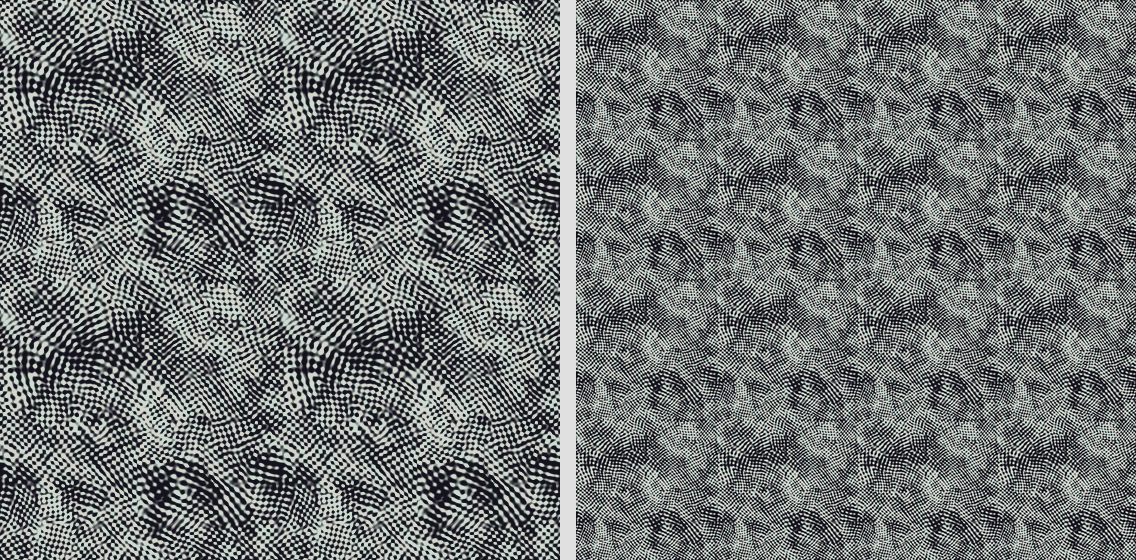
Left, the tile; right, the same tile 2 across and 2 down.
A Shadertoy shader for this pattern:

```glsl
// Reptile-like skin: fine checkered dots that merge into short slanted stripes.
// Each tile blends jittered patches of crossed waves, then adds cellular
// blotches, pale veins and dark creases; every field wraps at the tile edges.

const float TAU = 6.2831853;
const float TILES = 2.0;           // repeats across and down
const float PATCHES = 8.0;         // wave patches per tile side
const float REACH = 1.2;           // patch radius in patch cells
const float FINE_WAVES = 60.0;     // waves per tile where dots are small
const float COARSE_WAVES = 38.0;   // waves per tile where stripes are wide
const float STRIPE_CROSS = 0.42;   // strength of the second wave in stripes
const float SOFTNESS = 0.93;       // half width of the tone ramp
const float WARP = 0.007;
const float BROAD_TONE = 0.30;     // pale fine areas against dark coarse ones
const float BLOTCH = 1.25;         // blotches a few dots wide
const float GRAIN = 1.1;           // uneven single dots
const float VEIN = 0.75;
const vec3 INK = vec3(0.08, 0.07, 0.11);
const vec3 COOL_SHADE = vec3(0.20, 0.22, 0.22);
const vec3 VIOLET_SHADE = vec3(0.25, 0.23, 0.29);
const vec3 MIDTONE = vec3(0.42, 0.44, 0.44);
const vec3 COOL_LIGHT = vec3(0.80, 0.86, 0.82);
const vec3 WARM_LIGHT = vec3(0.83, 0.84, 0.79);

vec3 hash3(vec2 p) {
    vec3 q = fract(p.xyx * vec3(0.1031, 0.1030, 0.0973) + 0.137);
    q += dot(q, q.yxz + 33.33);
    return fract((q.xxy + q.yzz) * q.zyx);
}

// Layered sines with whole frequencies, so they wrap on the unit tile.
float drift(vec2 p, float seed) {
    float a = sin(TAU * (p.x + 2.0 * p.y) + seed);
    float b = sin(TAU * (3.0 * p.x - p.y) + seed * 2.3 + a);
    float c = sin(TAU * (2.0 * p.x + 3.0 * p.y) + seed * 4.1 + b);
    return (a + b + c) / 3.0;
}

// Smooth cellular noise around zero that wraps after a whole count of cells.
float blotches(vec2 p, float count) {
    vec2 cell = floor(p * count);
    vec2 sum = vec2(0.0);
    for (int i = 0; i < 9; i++) {
        vec2 id = cell + vec2(i % 3 - 1, i / 3 - 1);
        vec3 rnd = hash3(mod(id, count) + count);
        vec2 d = p * count - id - 0.15 - 0.7 * rnd.xy;
        sum += exp(-7.0 * dot(d, d)) * vec2(rnd.z - 0.5, 1.0);
    }
    return sum.x / sum.y;
}

// Coarseness over the tile: wide bands broken by a large checker.
float coarseness(vec2 p) {
    vec2 corner = p - round(p);
    float checker = -sin(TAU * p.x) * sin(TAU * p.y);
    return 0.5 - 0.22 * cos(2.0 * TAU * p.y) + 0.35 * checker
         + 0.3 * drift(p, 1.7) - 0.4 * exp(-40.0 * dot(corner, corner));
}

// Crossed waves of one patch: equal waves make dots, unequal ones stripes.
float patchWaves(vec2 offset, vec2 center, vec3 rnd) {
    vec2 corner = center - round(center);
    float coarse = clamp(coarseness(center) + 0.6 * (rnd.x - 0.5), 0.0, 1.0);
    float stripes = smoothstep(0.5, 0.95, 0.6 * coarse + 0.5 * rnd.y);

    // Slanted one way over most of the tile and the other way near its top left.
    float lean = 0.5 * (cos(TAU * (center.x - 0.1)) + cos(TAU * (center.y - 0.95)));
    float angle = TAU * (0.125 + 0.25 * smoothstep(0.1, 0.5, lean));
    angle += 0.5 * drift(center, 4.2) + 0.9 * (rnd.z - 0.5);
    if (length(corner) < 0.16) angle = atan(corner.y, corner.x) + TAU * 0.25;
    float skew = angle + 1.3 + 0.4 * rnd.x;
    vec2 along = vec2(cos(angle), sin(angle));
    vec2 across = vec2(cos(skew), sin(skew));

    float waves = mix(FINE_WAVES, COARSE_WAVES, coarse);
    float crossing = mix(1.0, STRIPE_CROSS, stripes);
    vec2 phase = TAU * (waves * vec2(dot(along, offset), 0.92 * dot(across, offset)) + rnd.yz);
    float sum = cos(phase.x) + crossing * cos(phase.y);
    return sum * inversesqrt(0.5 + 0.5 * crossing * crossing);
}

// Blend of nearby patches, scaled to even contrast.
float skinField(vec2 p) {
    vec2 cell = floor(p * PATCHES);
    vec2 sum = vec2(0.0);
    for (int i = 0; i < 9; i++) {
        vec2 id = cell + vec2(i % 3 - 1, i / 3 - 1);
        vec2 wrapped = mod(id, PATCHES);
        vec2 jitter = 0.2 + 0.6 * hash3(wrapped + 17.0).xy;
        vec2 offset = p * PATCHES - id - jitter;
        float weight = pow(max(0.0, 1.0 - dot(offset, offset) / (REACH * REACH)), 3.0);
        vec2 center = (wrapped + jitter) / PATCHES;
        float waves = patchWaves(offset / PATCHES, center, hash3(wrapped + 3.0));
        sum += weight * vec2(waves, weight);
    }
    return sum.x * inversesqrt(sum.y + 0.0004);
}

// Broken dark creases on the half-tile lines and a small cross at the corners.
float creases(vec2 p) {
    vec2 toLine = abs(fract(2.0 * p + 0.5) - 0.5) * 0.5;
    vec2 breaks = smoothstep(-0.1, 0.8, sin(TAU * (4.0 * p.yx + 0.3 * sin(TAU * 3.0 * p.yx))));
    vec2 lines = exp(-toLine * toLine / 0.0001) * breaks;
    vec2 corner = abs(p - round(p));
    float arms = exp(-min(corner.x, corner.y) * 160.0 - max(corner.x, corner.y) * 38.0);
    return 0.9 * max(lines.x, lines.y) + 2.0 * arms;
}

void mainImage(out vec4 fragColor, in vec2 fragCoord) {
    vec2 p = fract(fragCoord / iResolution.xy * TILES);
    vec2 bent = fract(p + WARP * sin(TAU * (3.0 * p.yx + vec2(0.1, 0.6)))
                        + 0.3 * WARP * sin(TAU * (11.0 * p.yx + 5.0 * p)));

    // Light and dark areas, veins in the coarse parts, creases.
    float coarse = coarseness(p);
    float tone = BROAD_TONE * (1.0 - 2.0 * coarse) + BLOTCH * blotches(bent, 15.0);
    tone += GRAIN * blotches(bent, 47.0) - creases(p) + 0.02;
    float vein = drift(bent, 5.3) + 0.5 * blotches(bent, 9.0);
    tone += VEIN * smoothstep(0.3, 0.8, coarse) * (exp(-900.0 * vein * vein) - 0.5 * exp(-90.0 * vein * vein));

    // Tone ramp from ink to pale scales.
    float level = 0.5 + 0.5 * (skinField(bent) + tone) / SOFTNESS;
    float warmth = 0.5 + 0.5 * sin(TAU * (9.0 * p.x + 5.0 * p.y) + 3.0 * drift(p, 2.6));
    vec3 color = mix(INK, mix(COOL_SHADE, VIOLET_SHADE, warmth), clamp(level / 0.28, 0.0, 1.0));
    color = mix(color, MIDTONE, clamp((level - 0.28) / 0.24, 0.0, 1.0));
    color = mix(color, mix(COOL_LIGHT, WARM_LIGHT, warmth), clamp((level - 0.52) / 0.43, 0.0, 1.0));
    fragColor = vec4(color, 1.0);
}
```
